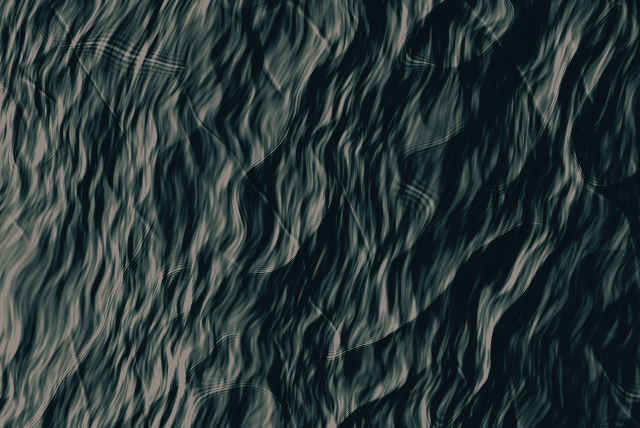
Reproduce this texture procedurally as a Shadertoy shader.

```glsl
// Dark rippled water seen from above, raked by low light from the left.

float hash(vec2 p) {
    return fract(sin(dot(p, vec2(127.1, 311.7))) * 43758.5453);
}

vec2 randomDirection(vec2 cell) {
    float angle = 6.28318 * hash(cell);
    return vec2(cos(angle), sin(angle));
}

// Gradient noise, centred on zero
float noise(vec2 p) {
    vec2 i = floor(p), f = p - i;
    vec2 w = f * f * f * (f * (f * 6.0 - 15.0) + 10.0);
    vec2 e = vec2(0.0, 1.0);
    float bottom = mix(dot(randomDirection(i), f),
                       dot(randomDirection(i + e.yx), f - e.yx), w.x);
    float top = mix(dot(randomDirection(i + e.xy), f - e.xy),
                    dot(randomDirection(i + e.yy), f - e.yy), w.x);
    return mix(bottom, top, w.y);
}

// Bend the wave field so the crests meander
vec2 warp(vec2 q) {
    q += 0.06 * vec2(noise(q * 3.0 + 7.0), noise(q * 3.0 + 31.0));
    return q + 0.022 * vec2(noise(q * 9.0 + 13.0), noise(q * 9.0 + 57.0));
}

// Zero along the crests of the large swell
float swell(vec2 q) {
    return noise(vec2(q.x - 0.25 * q.y, q.y) * vec2(5.5, 3.6) + 3.7);
}

float ridge(float n, float softness) {
    return -sqrt(n * n + softness);
}

// Swell, waves, wavelets and fine streaks, from large to small
float waterHeight(vec2 q, float swellAmount) {
    q = warp(q);
    float h = 0.15 * swellAmount * ridge(swell(q), 0.0002);
    h += 0.058 * ridge(noise(q * vec2(12.0, 6.0) + 19.0), 0.0012);
    h += 0.025 * ridge(noise(q * vec2(25.0, 9.5) + 41.0), 0.004);
    h += 0.0115 * noise(q * vec2(42.0, 14.0) + 67.0);
    h += 0.0052 * noise(q * vec2(85.0, 24.0) + 83.0);
    h += 0.0019 * noise(q * vec2(150.0, 32.0) + 29.0);
    return h;
}

// Thin lit line with a shadow on its far side, at the zero of n
float creaseLine(float n) {
    return exp(-abs(n) * 55.0) - 0.8 * exp(-abs(n - 0.05) * 40.0);
}

// Near-black through teal to warm grey
vec3 waterColour(float light) {
    vec3 colour = mix(vec3(0.038, 0.066, 0.086), vec3(0.07, 0.16, 0.17),
                      clamp(light / 0.2, 0.0, 1.0));
    colour = mix(colour, vec3(0.27, 0.33, 0.31), clamp((light - 0.2) / 0.4, 0.0, 1.0));
    return mix(colour, vec3(0.57, 0.53, 0.505), clamp((light - 0.6) / 0.45, 0.0, 1.0));
}

void mainImage(out vec4 fragColor, in vec2 fragCoord) {
    vec2 p = fragCoord / iResolution.y;
    float across = fragCoord.x / iResolution.x;

    // Axes across and along the leaning streaks
    vec2 q = vec2(dot(p, vec2(0.966, -0.259)), dot(p, vec2(0.259, 0.966)));

    // Slope towards the light
    float swellAmount = mix(0.5, 1.2, smoothstep(0.1, 0.6, across));
    vec2 stepAcross = vec2(0.001, 0.0);
    float slope = (waterHeight(q + stepAcross, swellAmount)
                 - waterHeight(q - stepAcross, swellAmount)) / (2.0 * stepAcross.x);

    // Capillary ripples and thin glints that follow the swell crests
    vec2 bent = warp(q);
    float crest = swell(bent);
    float patches = smoothstep(-0.05, 0.25, noise(bent * 6.0 + 91.0));
    slope += 0.7 * patches * sin(crest * 200.0) * exp(-abs(crest) * 18.0);
    slope += 0.9 * patches * exp(-abs(crest) * 65.0);

    // Sparse creases that lean against the streaks
    float crease = noise(vec2(bent.x + 0.75 * bent.y, bent.y) * vec2(5.0, 1.8) + 47.0);
    float creasePatches = smoothstep(0.0, 0.2, noise(bent * 4.0 + 73.0));
    slope += 1.1 * creasePatches * creaseLine(crease);

    // Overall light fades to the right, most of all in the lower corner
    float light = 0.23 - 0.64 * (across - 0.5) + 0.25 * (across - 0.5) * (p.y - 0.5);
    light += 0.3 * noise(q * vec2(4.0, 2.0) + 23.0);
    light += mix(0.45, 0.36, smoothstep(0.6, 1.0, across)) * slope;

    // Shadows keep a trace of detail
    light = 0.5 * (light + sqrt(light * light + 0.012));

    fragColor = vec4(waterColour(light), 1.0);
}
```
